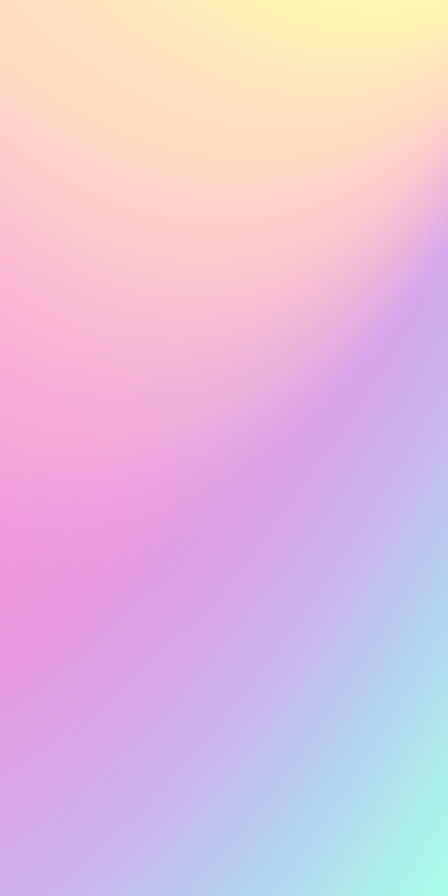
A Shadertoy shader for this background:

```glsl
// Soft pastel gradient: yellow light near the upper right melts through peach,
// rose and pink into lavender, sky and aqua at the lower right.
// Each colour follows its own curved contour; wide smooth steps blend them.

#define SOFTNESS 0.7   // half-width of a blend, in gaps between contours
#define YELLOW   vec3(1.000, 0.976, 0.675)
#define PEACH    vec3(0.996, 0.855, 0.776)
#define ROSE     vec3(0.992, 0.753, 0.822)
#define PINK     vec3(0.942, 0.576, 0.867)
#define VIOLET   vec3(0.820, 0.660, 0.926)
#define LAVENDER vec3(0.800, 0.698, 0.930)
#define SKY      vec3(0.714, 0.816, 0.941)
#define AQUA     vec3(0.659, 0.984, 0.910)

const int BANDS = 7;

// Contours as quadratics in x: depth below the top = a + b x + c x^2
const vec3 CONTOURS[BANDS] = vec3[BANDS](
    vec3(-0.470,  1.030, -0.580),
    vec3( 0.070,  0.395, -0.350),
    vec3( 0.250,  0.415, -0.490),
    vec3( 0.660, -0.060, -0.320),
    vec3( 1.030, -0.320, -0.280),
    vec3( 1.200, -0.230, -0.340),
    vec3( 1.600, -0.440, -0.200)
);

float contourDepth(int band, float x) {
    return dot(CONTOURS[band], vec3(1.0, x, x * x));
}

vec3 pastelField(vec2 uv) {
    float depth = 1.0 - uv.y;

    // The middle band shifts from pink on the left to violet on the right
    vec3 middle = mix(PINK, VIOLET, uv.x);
    vec3 palette[BANDS] = vec3[BANDS](
        YELLOW, PEACH, ROSE, middle, LAVENDER, SKY, AQUA);

    // Add up overlapping colour changes between neighbouring contours
    vec3 color = palette[0];
    float upper = contourDepth(0, uv.x);
    for (int i = 1; i < BANDS; i++) {
        float lower = contourDepth(i, uv.x);
        float center = 0.5 * (upper + lower);
        float reach = SOFTNESS * (lower - upper);
        float blend = smoothstep(center - reach, center + reach, depth);
        color += (palette[i] - palette[i - 1]) * blend;
        upper = lower;
    }
    return color;
}

void mainImage(out vec4 fragColor, in vec2 fragCoord) {
    vec2 uv = fragCoord / iResolution.xy;
    fragColor = vec4(clamp(pastelField(uv), 0.0, 1.0), 1.0);
}
```
